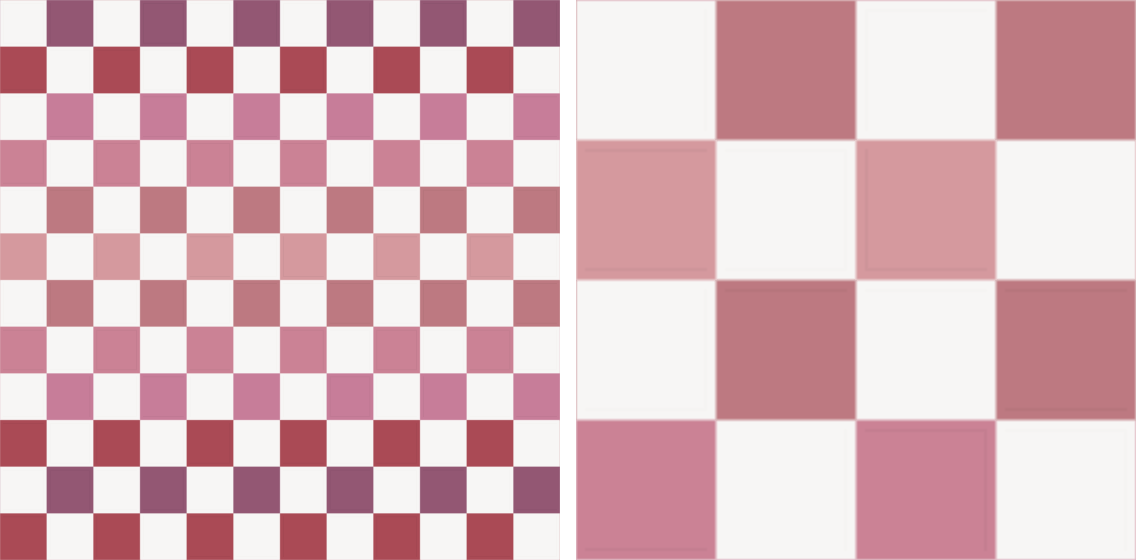
Left, the full canvas; right, a detail of the centre.
Reproduce this pattern procedurally as a WebGL 2 fragment shader.

```glsl
#version 300 es
precision highp float;
// Checkerboard of 12 by 12 squares: off-white alternating with one tint per row.
// Tints are mirrored about a pale middle row; edges come from a signed product
// of cell distances, and faint inset lines vary from square to square.

uniform vec2 u_resolution;
out vec4 fragColor;

const float CELLS = 12.0;           // squares across and down
const float PALE_ROW = 5.0;         // row of the lightest tint, from the top
const float EDGE_SOFTNESS = 0.014;  // half width of an edge blend, in cells
const float INSET = 0.075;          // inset line position, in cells
const float INSET_WIDTH = 0.022;    // inset line half width, in cells
const float INSET_CHANCE = 0.4;     // share of sides that carry a line
const float INSET_ON_TINT = 0.035;  // darkening on tinted squares
const float INSET_ON_WHITE = 0.010; // darkening on white squares

const vec3 WHITE = vec3(0.970, 0.965, 0.960);
const vec3 TINTS[6] = vec3[6](
  vec3(0.835, 0.600, 0.620),  // pale rose
  vec3(0.740, 0.475, 0.505),  // dusty rose
  vec3(0.795, 0.510, 0.585),  // rose
  vec3(0.780, 0.490, 0.600),  // orchid
  vec3(0.665, 0.290, 0.335),  // red
  vec3(0.575, 0.340, 0.450)   // plum
);

// Tints run from pale to plum, then turn back at the sixth step.
vec3 rowTint(float row) {
  float fromPale = abs(row - PALE_ROW);
  float step5 = 5.0 - abs(fromPale - 5.0);
  return TINTS[int(clamp(step5, 0.0, 5.0) + 0.5)];
}

// Four independent random values per cell.
vec4 hash4(vec2 cell) {
  vec4 p = fract(cell.xyxy * vec4(0.1031, 0.1030, 0.0973, 0.1099) + 0.37);
  p += dot(p, p.wzxy + 33.33);
  return fract((p.xxyz + p.yzzw) * p.zywx);
}

// Faint lines just inside randomly chosen sides of a cell.
float insetLines(vec2 local, vec2 cell, float pixel) {
  vec4 sides = vec4(local, 1.0 - local);
  float width = max(INSET_WIDTH, pixel);
  vec4 lines = 1.0 - smoothstep(vec4(0.0), vec4(width), abs(sides - INSET));
  vec2 room = min(sides.xy, sides.zw);
  vec2 inside = smoothstep(INSET - width, INSET, room);
  lines *= inside.yxyx * step(hash4(cell), vec4(INSET_CHANCE));
  return max(max(lines.x, lines.y), max(lines.z, lines.w));
}

void main() {
  // Grid position with rows counted from the top.
  vec2 uv = gl_FragCoord.xy / u_resolution;
  vec2 grid = vec2(uv.x, 1.0 - uv.y) * CELLS;
  vec2 cell = floor(grid);
  vec2 local = grid - cell;
  float pixel = CELLS / min(u_resolution.x, u_resolution.y);

  // Tinted squares are those where row plus column is odd.
  float parity = mod(cell.x + cell.y, 2.0);
  vec2 border = min(local, 1.0 - local);
  vec2 ramp = clamp(border / max(EDGE_SOFTNESS, 0.5 * pixel), 0.0, 1.0);
  float tinted = 0.5 + (parity - 0.5) * ramp.x * ramp.y;

  // A white square blends into the tint of the row it touches.
  float row = cell.y;
  if (parity < 0.5 && border.y < border.x) {
    row += local.y < 0.5 ? -1.0 : 1.0;
  }
  vec3 color = mix(WHITE, rowTint(row), tinted);

  // Slight variation between squares.
  float strength = mix(INSET_ON_WHITE, INSET_ON_TINT, parity);
  color *= 1.0 - strength * insetLines(local, cell, pixel);

  fragColor = vec4(color, 1.0);
}
```
